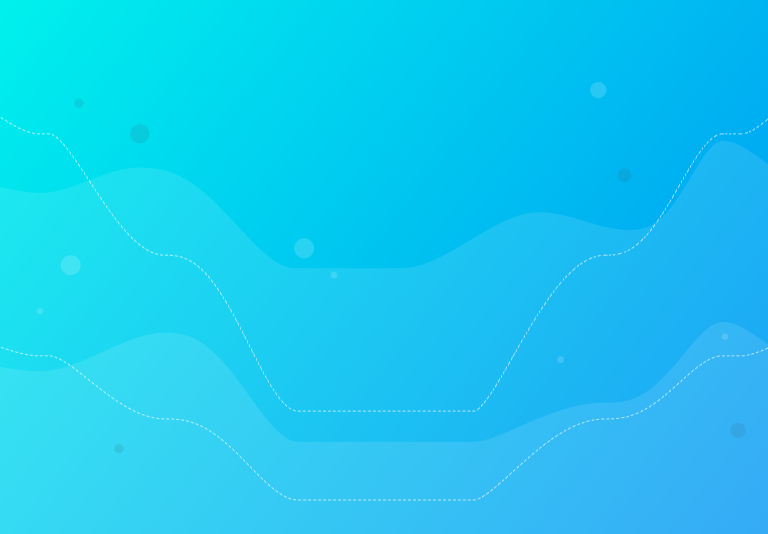
A WebGL 2 fragment shader for this background:

```glsl
#version 300 es
precision highp float;
// Cyan to blue diagonal gradient with two translucent wave layers,
// two dashed contour lines and a few scattered bubbles.
// Each wave is a sum of eased rises; one unit is 1/100 of the canvas width.

uniform vec2 u_resolution;
out vec4 fragColor;

// Eased step of the given height from x = a to x = b; bias shifts its middle
float rise(float x, float a, float b, float height, float bias) {
    float t = clamp((x - a) / (b - a), 0.0, 1.0);
    return height * smoothstep(0.0, 1.0, pow(t, bias));
}

float upperWave(float x) {
    return 46.0 + rise(x, -5.2, 5.2, -1.6, 1.0) + rise(x, 5.2, 18.0, 3.3, 1.0)
        + rise(x, 18.0, 38.4, -13.1, 1.3) + rise(x, 52.1, 70.3, 7.3, 1.0)
        + rise(x, 70.3, 81.8, -2.3, 1.0) + rise(x, 81.8, 94.1, 11.6, 1.4)
        + rise(x, 94.1, 104.2, -4.8, 1.0);
}

float lowerWave(float x) {
    return 22.3 + rise(x, -5.2, 5.2, -1.1, 1.0) + rise(x, 5.2, 21.5, 5.0, 1.0)
        + rise(x, 21.5, 38.8, -14.2, 1.3) + rise(x, 61.8, 78.8, 5.1, 0.8)
        + rise(x, 78.8, 94.1, 10.5, 1.4) + rise(x, 94.1, 104.2, -4.6, 1.0);
}

// Valley profile of the dashed lines, zero on its shoulders
float valley(float x) {
    return 4.4 + rise(x, -5.2, 5.2, -4.4, 1.0) + rise(x, 6.5, 21.5, -15.8, 0.8)
        + rise(x, 21.5, 38.8, -20.3, 1.3) + rise(x, 61.8, 78.8, 20.3, 0.75)
        + rise(x, 78.8, 94.1, 15.8, 1.3) + rise(x, 96.4, 104.2, 4.4, 1.0);
}

float valleySlope(float x) {
    return (valley(x + 0.1) - valley(x - 0.1)) / 0.2;
}

// Coverage of a shape from its signed distance, smoothed over one pixel
float cover(float dist, float pixel) {
    return clamp(0.5 - dist / pixel, 0.0, 1.0);
}

// Thin valley line, dashed evenly along its arc length
float dashedLine(vec2 p, float base, float depth, float pixel) {
    float slope = depth * valleySlope(p.x);
    float dist = abs(p.y - base - depth * valley(p.x)) / sqrt(1.0 + slope * slope);
    if (dist > 0.07 + pixel) return 0.0;
    const int STEPS = 48;
    float stepSize = p.x / float(STEPS);
    float arc = 0.0;
    for (int i = 0; i < STEPS; i++) {
        float s = depth * valleySlope((float(i) + 0.5) * stepSize);
        arc += stepSize * sqrt(1.0 + s * s);
    }
    float period = 0.65;
    float dash = abs(fract(arc / period) - 0.5) * period - 0.3 * period;
    return cover(dist - 0.07, pixel) * cover(dash, pixel);
}

// Bubbles as centre and radius; the first LIGHT_COUNT are pale, the rest dark
const int LIGHT_COUNT = 7;
const vec3 BUBBLES[12] = vec3[12](
    vec3(77.9, 57.8, 1.05), vec3(39.6, 37.2, 1.3), vec3(9.2, 35.0, 1.3),
    vec3(43.5, 33.7, 0.43), vec3(5.2, 29.0, 0.4), vec3(73.0, 22.7, 0.43),
    vec3(94.4, 25.7, 0.43), vec3(10.3, 56.1, 0.6), vec3(18.2, 52.1, 1.25),
    vec3(81.3, 46.7, 0.9), vec3(96.1, 13.5, 1.0), vec3(15.5, 11.1, 0.6));

void main() {
    float pixel = 100.0 / u_resolution.x;
    vec2 p = gl_FragCoord.xy * pixel;
    vec2 uv = gl_FragCoord.xy / u_resolution;
    const vec3 WHITE = vec3(1.0);

    // Diagonal gradient from the upper left to the lower right
    float t = 0.65 * uv.x + 0.35 * (1.0 - uv.y);
    vec3 color = mix(vec3(0.0, 0.945, 0.93), vec3(0.0, 0.58, 0.955), t);

    // Translucent wave layers
    color = mix(color, WHITE, 0.11 * cover(p.y - upperWave(p.x), pixel));
    color = mix(color, WHITE, 0.11 * cover(p.y - lowerWave(p.x), pixel));

    // Bubbles
    for (int i = 0; i < BUBBLES.length(); i++) {
        float inside = cover(distance(p, BUBBLES[i].xy) - BUBBLES[i].z, pixel);
        vec3 tint = i < LIGHT_COUNT ? WHITE : vec3(0.2, 0.4, 0.5);
        color = mix(color, tint, 0.16 * inside);
    }

    // Dashed contours
    float lines = max(dashedLine(p, 52.1, 1.0, pixel), dashedLine(p, 23.2, 0.52, pixel));
    color = mix(color, WHITE, 0.6 * lines);

    fragColor = vec4(color, 1.0);
}
```
